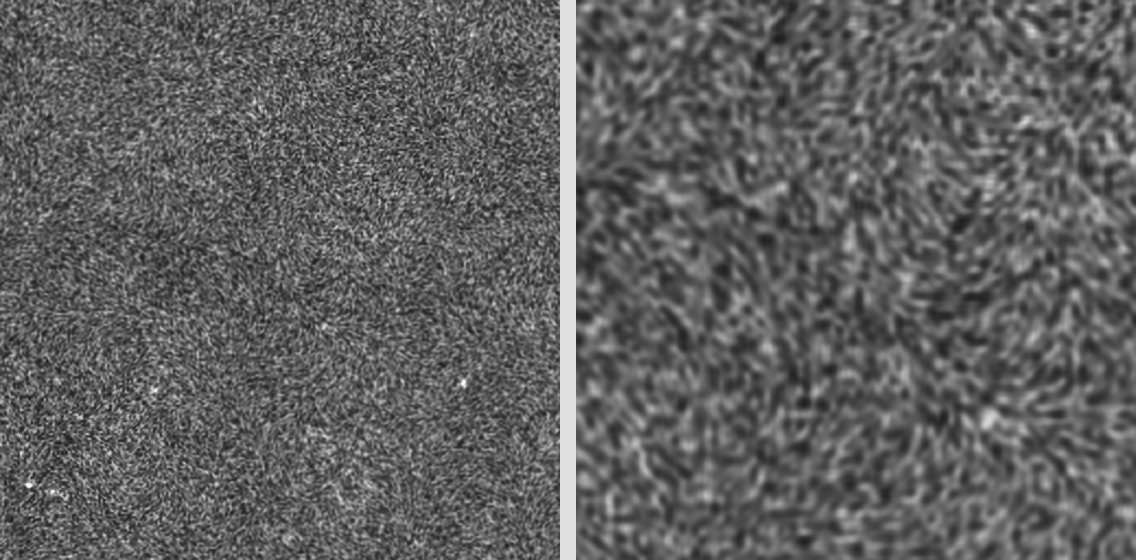
Left, the full canvas; right, a detail of the centre.
Give the GLSL for this texture, as a WebGL 2 fragment shader.

```glsl
#version 300 es
precision highp float;
uniform vec2 u_resolution;
out vec4 fragColor;

// Integer hash of a lattice cell, 0 to 1
float hash(ivec2 cell, uint seed) {
    uint h = uint(cell.x) * 1597334677u ^ uint(cell.y) * 3812015801u ^ seed * 2654435769u;
    h = (h ^ (h >> 16)) * 2146121005u;
    h = (h ^ (h >> 15)) * 2221713035u;
    h ^= h >> 16;
    return float(h >> 8) / 16777216.0;
}

float valueNoise(vec2 p, uint seed) {
    ivec2 c = ivec2(floor(p));
    vec2 f = fract(p);
    f = f * f * (3.0 - 2.0 * f);
    float low = mix(hash(c, seed), hash(c + ivec2(1, 0), seed), f.x);
    float high = mix(hash(c + ivec2(0, 1), seed), hash(c + ivec2(1, 1), seed), f.x);
    return mix(low, high, f.y);
}

// Filtered white noise of unit variance, slightly stretched along a direction
float grain(vec2 p, float sigma, float angle) {
    ivec2 base = ivec2(floor(p));
    vec2 along = vec2(cos(angle), sin(angle));
    float sum = 0.0, power = 0.0;
    for (int y = -2; y <= 2; y++) {
        for (int x = -2; x <= 2; x++) {
            ivec2 cell = base + ivec2(x, y);
            vec2 d = (p - vec2(cell) - 0.5) / sigma;
            float u = dot(d, along);
            float v = dot(d, vec2(-along.y, along.x));
            float r2 = u * u * 0.8 + v * v * 1.25;
            float w = (1.0 - 0.22 * r2) * exp(-0.5 * r2);
            sum += w * (hash(cell, 1u) + hash(cell, 2u) - 1.0);
            power += w * w;
        }
    }
    return sum * 2.45 / sqrt(power);
}

// Small bright specks, a few of them intense
float specks(vec2 uv) {
    float light = 0.0;
    for (int i = 0; i < 16; i++) {
        vec2 center = vec2(hash(ivec2(i, 3), 5u), hash(ivec2(i, 7), 6u));
        float strength = 1.3 + 4.0 * pow(hash(ivec2(i, 9), 7u), 5.0);
        if (i < 2) strength = 5.0;
        vec2 d = (uv - center) * vec2(0.8, 1.15) / 0.0062;
        light += strength * exp(-dot(d, d));
    }
    return light;
}

// Faint broken rings in the lower part
float rings(vec2 uv) {
    float light = 0.0;
    for (int i = 0; i < 3; i++) {
        float k = float(i);
        vec2 d = uv - vec2(0.5 + 0.065 * k, 0.04 + 0.17 * sin(k * 1.3));
        float radius = 0.016 + 0.007 * k;
        float edge = (length(d) - radius) / 0.009;
        light += exp(-edge * edge) * smoothstep(0.25, 0.75, valueNoise(uv * 60.0, 11u));
    }
    return light;
}

void main() {
    vec2 uv = gl_FragCoord.xy / u_resolution;

    // Finer, harsher grain in two opposite regions
    vec2 upper = (uv - vec2(0.64, 0.78)) / vec2(0.27, 0.24);
    vec2 lower = (uv - vec2(0.1, 0.18)) / vec2(0.28, 0.22);
    float fine = exp(-dot(upper, upper)) + exp(-dot(lower, lower));
    fine = clamp(fine + 0.3 * (valueNoise(uv * 7.0, 21u) - 0.5), 0.0, 1.0);

    float angle = 6.28 * valueNoise(uv * 6.0 + 3.0, 22u);
    float n = grain(uv * 256.0, mix(0.74, 0.57, fine), angle);
    n *= mix(0.92, 1.12, fine);

    // Soft uneven brightness and two dim patches
    n += 0.5 * (valueNoise(uv * 9.0, 23u) - 0.5) + 0.5 * (valueNoise(uv * 28.0, 24u) - 0.5);
    n -= 0.65 * exp(-dot(uv - vec2(0.93, 0.87), uv - vec2(0.93, 0.87)) / 0.002);
    n -= 0.6 * exp(-dot(uv - vec2(0.32, 0.5), uv - vec2(0.32, 0.5)) / 0.003);

    n += specks(uv) + 1.6 * rings(uv);
    float tone = 0.372 + 0.102 * n + 0.009 * (n * n - 1.0);
    fragColor = vec4(vec3(clamp(tone, 0.06, 0.97)), 1.0);
}
```
